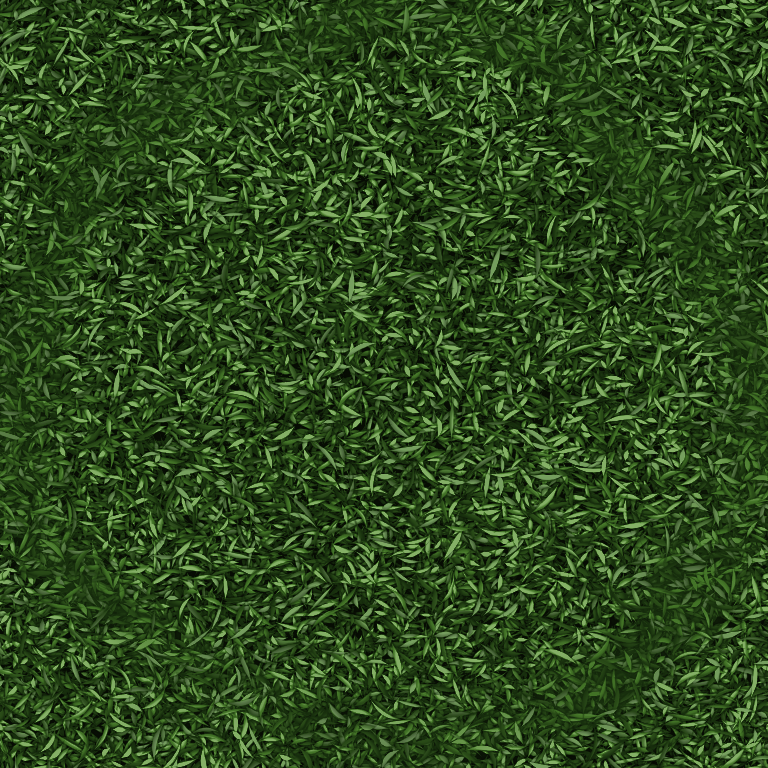
This texture is drawn by a three.js fragment shader. Its source:

```glsl
// Dense mown lawn seen from above: many layers of short, curved grass blades
// scattered on jittered grids, stacked from shaded depth up to sunlit tips.
// Each blade stores a tone and a paleness; a green ramp colours them at the end.
varying vec2 vUv;

const float TAU = 6.2831853;
const int LAYERS = 18;
const float CELL = 0.026;        // grid spacing of one layer
const float EDGE_SOFT = 0.001;   // half width of a blade's smoothed edge
const float SHADOW_REACH = 0.0035;

// Four random values from a cell and a seed, without sine
vec4 hash4(vec3 p) {
  vec4 q = fract(p.xyzx * vec4(0.1031, 0.1030, 0.0973, 0.1099));
  q += dot(q, q.wzxy + 33.33);
  return fract((q.xxyz + q.yzzw) * q.zywx);
}

float valueNoise(vec2 p, float seed) {
  vec2 cell = floor(p);
  vec2 f = fract(p);
  f = f * f * (3.0 - 2.0 * f);
  float a = hash4(vec3(cell, seed)).x;
  float b = hash4(vec3(cell + vec2(1.0, 0.0), seed)).x;
  float c = hash4(vec3(cell + vec2(0.0, 1.0), seed)).x;
  float d = hash4(vec3(cell + vec2(1.0, 1.0), seed)).x;
  return mix(mix(a, b, f.x), mix(c, d, f.x), f.y);
}

// Tapered, bent blade along x: returns cover, shadow and light
vec3 blade(vec2 p, float halfLength, float halfWidth, float bend) {
  float along = p.x / halfLength;
  float across = p.y + bend * halfLength * (along * along - 0.4);
  float width = halfWidth * min(1.0, 1.5 * (1.0 - abs(along)));
  float edge = abs(across) - width;
  float cover = 1.0 - smoothstep(-EDGE_SOFT, EDGE_SOFT, edge);
  float shadow = 1.0 - smoothstep(0.0, SHADOW_REACH, edge);
  float litSide = clamp(across / halfWidth, -1.0, 1.0);
  float light = (0.9 + 0.2 * litSide) * mix(0.68, 1.0, smoothstep(-1.0, 0.1, along));
  return vec3(cover, shadow, light);
}

// Lays one layer of blades over the surface (x: tone, y: paleness)
vec2 bladeLayer(vec2 surface, vec2 uv, float layer, float depth) {
  vec2 grid = uv / CELL + hash4(vec3(layer, 7.0, 3.0)).xy * 9.0 + 20.0;
  vec2 home = floor(grid);
  for (int j = -1; j <= 1; j++) {
    for (int i = -1; i <= 1; i++) {
      vec2 cell = home + vec2(float(i), float(j));
      vec4 place = hash4(vec3(cell, layer * 3.7 + 1.0));
      vec4 look = hash4(vec3(cell, layer * 5.3 + 91.0));
      // Slight preference for sideways lying blades
      float angle = TAU * place.z - 0.15 * sin(2.0 * TAU * place.z);
      float c = cos(angle);
      float s = sin(angle);
      vec2 offset = (grid - cell - place.xy) * CELL;
      vec2 local = vec2(c * offset.x + s * offset.y, c * offset.y - s * offset.x);
      float halfLength = mix(0.0075, 0.025, place.w * place.w);
      float halfWidth = mix(0.0018, 0.0033, look.x);
      vec3 b = blade(local, halfLength, halfWidth, (look.y - 0.5) * 0.6);
      float tone = (0.36 + 0.94 * look.z) * mix(0.5, 1.0, depth) * b.z;
      surface.x *= 1.0 - 0.36 * b.y;
      surface = mix(surface, vec2(tone, smoothstep(0.55, 0.9, look.w)), b.x);
    }
  }
  return surface;
}

// Soil shadow through leaf green to sunlit blade
vec3 grassRamp(float tone) {
  vec3 soil = vec3(0.025, 0.045, 0.012);
  vec3 deep = vec3(0.09, 0.18, 0.05);
  vec3 leaf = vec3(0.16, 0.29, 0.09);
  vec3 fresh = vec3(0.26, 0.45, 0.15);
  vec3 sunlit = vec3(0.52, 0.69, 0.40);
  vec3 color = mix(soil, deep, smoothstep(0.03, 0.28, tone));
  color = mix(color, leaf, smoothstep(0.28, 0.48, tone));
  color = mix(color, fresh, smoothstep(0.48, 0.72, tone));
  return mix(color, sunlit, smoothstep(0.72, 0.97, tone));
}

// Worn, softly blended band around the middle of the lawn
float wornBand(vec2 uv) {
  float radius = length(uv - 0.5) + 0.08 * (valueNoise(uv * 6.0, 5.0) - 0.5);
  float band = 1.0 - smoothstep(0.01, 0.075, abs(radius - 0.46));
  return band * mix(0.25, 0.75, valueNoise(uv * 9.0, 11.0));
}

void main() {
  vec2 surface = vec2(0.06, 0.0);
  for (int k = 0; k < LAYERS; k++) {
    float layer = float(k);
    surface = bladeLayer(surface, vUv, layer, layer / float(LAYERS - 1));
  }

  // Broad uneven growth
  float growth = valueNoise(vUv * 7.0, 23.0) + 0.5 * valueNoise(vUv * 17.0, 31.0);
  float tone = clamp(surface.x * mix(1.0, 1.25, growth / 1.5), 0.0, 1.0);
  tone = mix(tone, 0.40, 0.7 * wornBand(vUv));

  // Greyish sheen on the pale blades
  vec3 sheen = vec3(0.46, 0.62, 0.37) * tone;
  float paleness = surface.y * smoothstep(0.35, 0.7, tone);
  gl_FragColor = vec4(mix(grassRamp(tone), sheen, paleness), 1.0);
}
```
